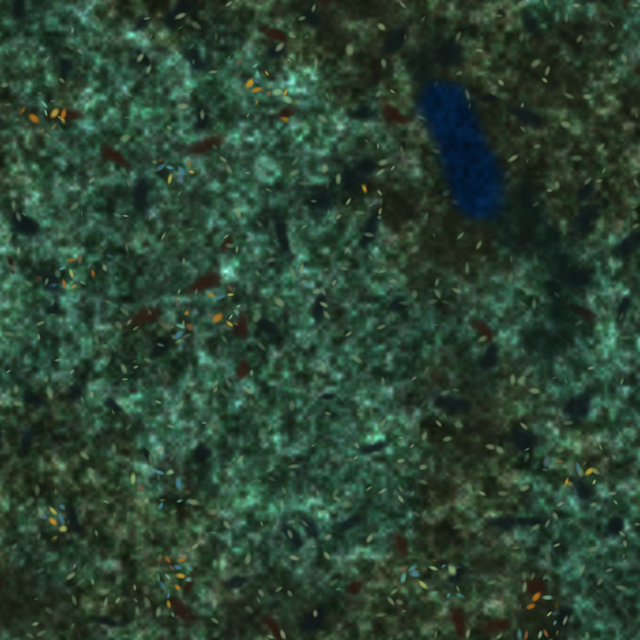
A WebGL 2 fragment shader for this texture:

```glsl
#version 300 es
precision highp float;

uniform vec2 u_resolution;
out vec4 fragColor;

vec3 hash3(vec2 cell) {
    uvec2 q = uvec2(ivec2(cell) + 4096);
    uint n = q.x * 1597334673u ^ q.y * 3812015801u;
    uvec3 r = n * uvec3(1664525u, 22695477u, 2654435769u);
    r = (r ^ (r >> 15u)) * 2246822519u;
    r ^= r >> 13u;
    return vec3(r & 65535u) / 65535.0;
}

vec3 noise3(vec2 p) {
    vec2 i = floor(p), f = fract(p);
    f = f * f * (3.0 - 2.0 * f);
    return mix(mix(hash3(i), hash3(i + vec2(1, 0)), f.x),
               mix(hash3(i + vec2(0, 1)), hash3(i + vec2(1, 1)), f.x), f.y);
}

vec3 fbm3(vec2 p) {
    vec3 sum = vec3(0.0);
    float amp = 0.53;
    for (int k = 0; k < 4; k++) {
        sum += amp * noise3(p);
        p = mat2(1.6, 1.2, -1.2, 1.6) * p + 17.3;
        amp *= 0.5;
    }
    return sum;
}

// Scattered elongated grains: x is coverage, y a random value per grain
vec2 flecks(vec2 p, float density, float radius) {
    vec2 best = vec2(0.0);
    vec2 home = floor(p);
    for (int j = -1; j <= 1; j++)
    for (int i = -1; i <= 1; i++) {
        vec2 cell = home + vec2(i, j);
        vec3 h = hash3(cell);
        if (h.z > density) continue;
        vec3 shape = hash3(cell + 531.0);
        vec2 d = p - cell - 0.2 - 0.6 * h.xy;
        float a = 6.2832 * shape.x;
        d = mat2(cos(a), sin(a), -sin(a), cos(a)) * d;
        float size = radius * (0.6 + 0.8 * shape.y);
        float r = length(d * vec2(0.75, 1.1 + 0.9 * shape.z));
        float cover = 1.0 - smoothstep(size * 0.25, size, r);
        if (cover > best.x) best = vec2(cover, h.z / density);
    }
    return best;
}

float segment(vec2 p, vec2 a, vec2 b) {
    vec2 ab = b - a;
    return length(p - a - ab * clamp(dot(p - a, ab) / dot(ab, ab), 0.0, 1.0));
}

void main() {
    vec2 p = gl_FragCoord.xy / u_resolution.y;
    vec3 broad = fbm3(p * 4.0 + 3.0);
    vec3 medium = fbm3(p * 19.0 + 40.0);
    vec2 warped = p + 0.035 * (medium.xy - 0.5);

    // Groundmass drifting from teal to olive brown
    float corners = 0.22 * (abs(p.x + p.y - 1.0) - 0.35) + 0.12 * (0.5 - p.y);
    float earthy = smoothstep(0.38, 0.66, broad.x + corners + 0.35 * (medium.z - 0.5));
    vec3 color = mix(vec3(0.18, 0.315, 0.24), vec3(0.175, 0.235, 0.155), earthy);

    // Fine crystalline mottling
    vec3 fine = 0.45 * noise3(p * 92.0) + 0.33 * noise3(p * 51.0 + 9.0)
              + 0.22 * noise3(p * 170.0 + 5.0);
    float grain = fine.x - 0.5 + 0.55 * (medium.y - 0.5);
    color *= exp(2.1 * grain);
    color *= 1.0 + 0.5 * (fine.zyx - fine.y) * vec3(1.0, 0.4, 0.8);

    // Dark patches and opaque grains, some rusty
    float patches = smoothstep(0.53, 0.72, broad.y + 0.6 * (medium.x - 0.5));
    color = mix(color, vec3(0.09, 0.11, 0.07), 0.65 * patches * (0.35 + 0.65 * earthy));
    vec2 dark = flecks(warped * 15.0 + 7.0, 0.34, 0.4);
    vec3 darkColor = mix(vec3(0.055, 0.09, 0.095), vec3(0.16, 0.09, 0.06), step(0.72, dark.y));
    color = mix(color, darkColor, 0.85 * dark.x);

    // Blue pore with a ragged dark seam
    float pore = segment(warped, vec2(0.70, 0.83), vec2(0.745, 0.70));
    float seam = min(segment(warped, vec2(0.67, 0.90), vec2(0.74, 0.70)),
                 min(segment(warped, vec2(0.74, 0.70), vec2(0.88, 0.60)),
                     segment(warped, vec2(0.88, 0.60), vec2(0.86, 0.42))));
    float shade = 1.0 - smoothstep(0.005, 0.055, seam + 0.08 * (medium.z - 0.45));
    color = mix(color, vec3(0.05, 0.10, 0.09), 0.75 * shade);
    float blue = 1.0 - smoothstep(0.025, 0.058, pore);
    color = mix(color, vec3(0.015, 0.115, 0.225) * (1.0 + 0.9 * grain), blue);

    // Pale sparkles, denser and more colorful inside clusters
    float cluster = flecks(warped * 6.5 + 21.0, 0.33, 0.36).x;
    float open = 1.0 - 0.95 * max(blue, 0.8 * shade);
    vec2 pale = flecks(p * 58.0, 0.17, 0.4);
    vec3 paleColor = mix(vec3(0.36, 0.50, 0.37), vec3(0.50, 0.58, 0.43), pale.y);
    color = mix(color, paleColor, pale.x * open * (0.3 + 0.55 * pale.y));
    vec2 vivid = flecks(p * 66.0 + 90.0, 0.5, 0.48);
    vec3 vividColor = vec3(0.52, 0.53, 0.36)
                    + vec3(0.26, 0.18, 0.24) * cos(6.2832 * vivid.y + vec3(0.0, 1.3, 2.5));
    color = mix(color, vividColor, vivid.x * open * 0.85 * smoothstep(0.15, 0.7, cluster));

    fragColor = vec4(clamp(color, 0.0, 1.0), 1.0);
}
```
